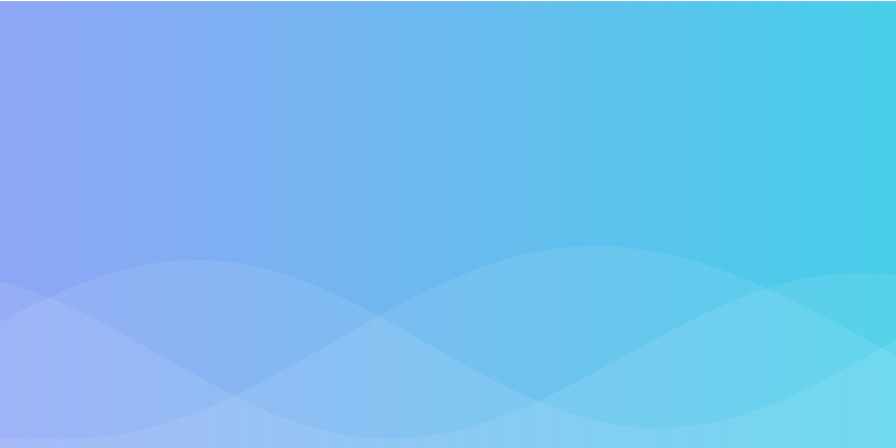
Reproduce this background procedurally as a Shadertoy shader.

```glsl
const float PI = 3.14159265;
const vec3 PERIWINKLE = vec3(0.557, 0.651, 0.961);
const vec3 TURQUOISE = vec3(0.278, 0.808, 0.914);
const vec3 WHITE = vec3(1.0);
const float VEIL_OPACITY = 0.08;

// Cosine crest (or trough, for negative amplitude) with separate
// half wavelengths to the left and right of its centre.
float waveHeight(float x, float centre, vec2 halfLengths, float level, float amplitude) {
    float offset = x - centre;
    float halfLength = offset < 0.0 ? halfLengths.x : halfLengths.y;
    return level + amplitude * cos(PI * offset / halfLength);
}

// Antialiased coverage of the area below a height.
float coverBelow(float y, float height, float pixel) {
    return clamp(0.5 + (height - y) / pixel, 0.0, 1.0);
}

vec3 addVeil(vec3 color, float y, float height, float pixel) {
    return mix(color, WHITE, VEIL_OPACITY * coverBelow(y, height, pixel));
}

void mainImage(out vec4 fragColor, in vec2 fragCoord) {
    vec2 uv = fragCoord / iResolution.xy;
    float pixel = 1.0 / iResolution.y;

    // Horizontal backdrop gradient
    vec3 color = mix(PERIWINKLE, TURQUOISE, smoothstep(0.0, 1.0, uv.x) * 0.15 + uv.x * 0.85);

    // Three overlapping translucent waves
    float valley = waveHeight(uv.x, 0.434, vec2(0.508, 0.527), 0.206, -0.185);
    float leftHill = waveHeight(uv.x, 0.221, vec2(0.534, 0.514), 0.232, 0.1875);
    float rightHill = waveHeight(max(uv.x, 0.078), 0.664, vec2(0.586, 0.618), 0.2357, 0.215);
    color = addVeil(color, uv.y, valley, pixel);
    color = addVeil(color, uv.y, leftHill, pixel);
    color = addVeil(color, uv.y, rightHill, pixel);

    // Thin white rim along the top
    color = mix(WHITE, color, coverBelow(uv.y, 0.9975, pixel));

    fragColor = vec4(color, 1.0);
}
```
